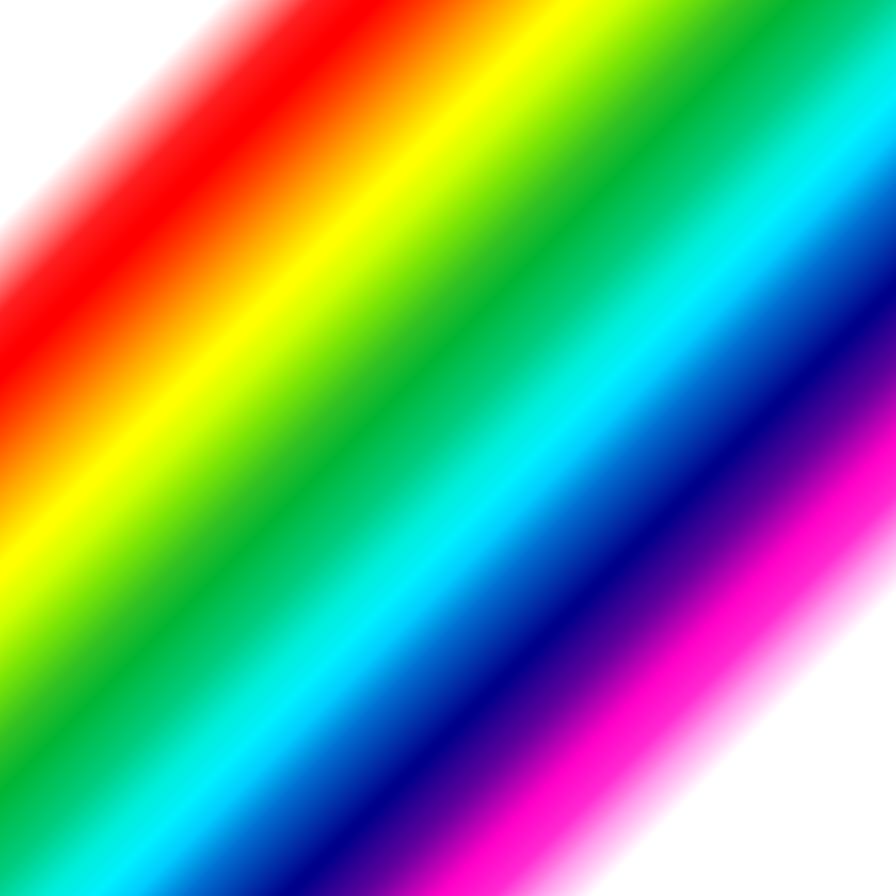
Write a Shadertoy shader that draws this background.

```glsl
// Linear ramp from the colour so far to the next one
vec3 ramp(vec3 color, vec3 next, float start, float end, float t) {
    return mix(color, next, clamp((t - start) / (end - start), 0.0, 1.0));
}

vec3 spectrum(float t) {
    vec3 color = vec3(1.0);

    // White into red
    color = ramp(color, vec3(1.00, 0.60, 0.60), 0.250, 0.300, t);
    color = ramp(color, vec3(1.00, 0.12, 0.12), 0.300, 0.350, t);
    color = ramp(color, vec3(1.00, 0.00, 0.00), 0.350, 0.405, t);

    // Orange, yellow and lime
    color = ramp(color, vec3(1.00, 0.28, 0.00), 0.425, 0.485, t);
    color = ramp(color, vec3(1.00, 0.65, 0.00), 0.485, 0.555, t);
    color = ramp(color, vec3(1.00, 1.00, 0.00), 0.555, 0.630, t);
    color = ramp(color, vec3(0.80, 1.00, 0.00), 0.645, 0.700, t);
    color = ramp(color, vec3(0.46, 0.89, 0.02), 0.700, 0.765, t);

    // Green into cyan
    color = ramp(color, vec3(0.20, 0.76, 0.13), 0.765, 0.825, t);
    color = ramp(color, vec3(0.00, 0.71, 0.20), 0.825, 0.885, t);
    color = ramp(color, vec3(0.00, 0.80, 0.50), 0.885, 0.980, t);
    color = ramp(color, vec3(0.00, 0.93, 0.84), 0.980, 1.050, t);
    color = ramp(color, vec3(0.00, 0.94, 1.00), 1.050, 1.105, t);

    // Blue into navy
    color = ramp(color, vec3(0.00, 0.80, 1.00), 1.105, 1.150, t);
    color = ramp(color, vec3(0.00, 0.45, 0.83), 1.150, 1.205, t);
    color = ramp(color, vec3(0.00, 0.00, 0.54), 1.205, 1.315, t);

    // Purple, magenta and back to white
    color = ramp(color, vec3(0.40, 0.00, 0.62), 1.325, 1.410, t);
    color = ramp(color, vec3(1.00, 0.00, 0.78), 1.410, 1.490, t);
    color = ramp(color, vec3(1.00, 0.16, 0.82), 1.490, 1.550, t);
    color = ramp(color, vec3(1.00, 0.60, 0.92), 1.550, 1.600, t);
    return ramp(color, vec3(1.0), 1.600, 1.660, t);
}

void mainImage(out vec4 fragColor, in vec2 fragCoord) {
    vec2 uv = fragCoord / iResolution.xy;

    // Position along the diagonal, from upper left to lower right
    float diagonal = uv.x + 1.0 - uv.y;
    fragColor = vec4(spectrum(diagonal), 1.0);
}
```
